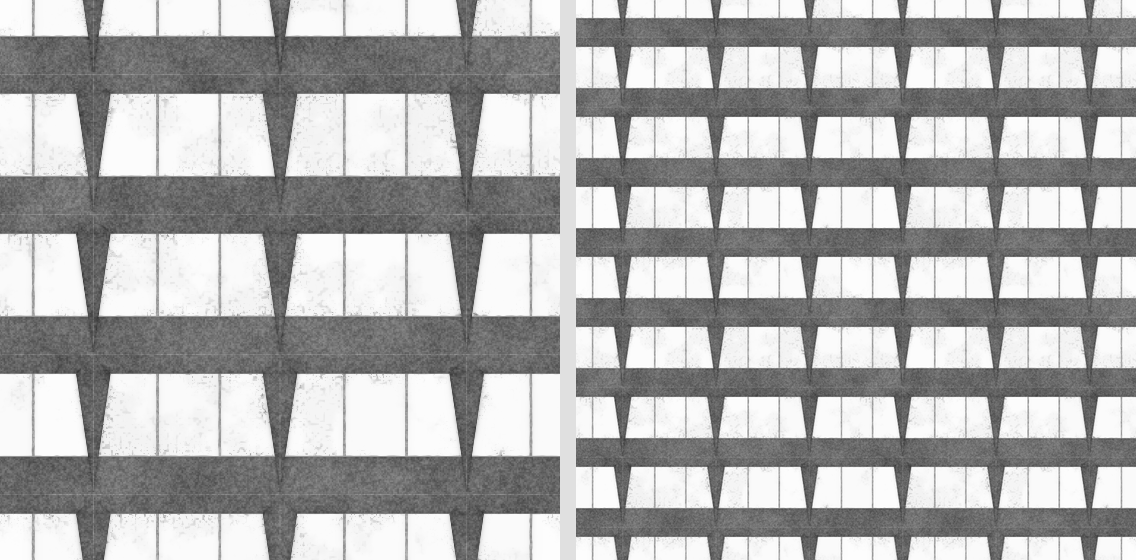
Left: one tile. Right: repeated 2 by 2.
This pattern is drawn by a Shadertoy shader. Its source:

```glsl
// Concrete facade: bright three-pane windows between horizontal bands and tapering fins.
// Each bay is a set of signed distances in a repeated cell; wrapped value noise adds
// grain, blotches and grime, so the whole canvas tiles without a seam.

// Layout, in units of one bay width (a bay is 1 wide and ROW_H high)
const float BAYS = 3.0;
const float ROWS = 4.0;
const float ROW_H = BAYS / ROWS;
const float CREASE_Y = 0.3496;     // height of the light crease in each row
const float WINDOW_TOP = 0.101;    // drops below the crease
const float WINDOW_BOTTOM = 0.547;
const float FIN_APEX = 0.010;
const float FIN_TIP = 0.734;
const float FIN_HALF = 0.0925;     // fin half width at the window top
const float MULLION_X = 0.1777;
const float MULLION_HALF = 0.0072;

// Tones
const float PANE = 0.985;
const float MULLION = 0.63;
const float FRAME = 0.60;
const float SPANDREL = 0.420;
const float LINTEL = 0.405;
const float FIN = 0.395;
const float CREASE_LIGHT = 0.085;
const float GRAIN = 0.19;
const float BLOTCH = 0.16;

float hash(vec2 cell) {
    uvec2 q = uvec2(cell) * uvec2(1597334673u, 3812015801u);
    uint h = (q.x ^ q.y) * 1597334673u;
    h = (h ^ (h >> 15)) * 2246822519u;
    return float((h ^ (h >> 13)) >> 8) / 16777216.0;
}

// Value noise with n lattice cells across the canvas, wrapping at its edges
float noise(vec2 uv, float n) {
    vec2 i = floor(uv * n), f = fract(uv * n);
    f = f * f * (3.0 - 2.0 * f);
    vec2 a = mod(i, n), b = mod(i + 1.0, n);
    return mix(mix(hash(a), hash(vec2(b.x, a.y)), f.x),
               mix(hash(vec2(a.x, b.y)), hash(b), f.x), f.y);
}

float fbm(vec2 uv, float n) {
    float sum = 0.0, amp = 0.5;
    for (int k = 0; k < 5; k++) {
        sum += amp * noise(uv, n);
        n *= 2.0;
        amp *= 0.55;
    }
    return sum / 1.055;
}

// Soft line of given half width around distance zero
float line(float d, float halfWidth, float aa) {
    return 1.0 - smoothstep(halfWidth - aa * 0.5, halfWidth + aa * 0.5, abs(d));
}

void mainImage(out vec4 fragColor, in vec2 fragCoord) {
    vec2 uv = fragCoord / iResolution.xy;
    vec2 p = uv * BAYS;
    float aa = BAYS / min(iResolution.x, iResolution.y);

    // Cell coordinates: offset from the fin axis, drop below the crease
    float x = abs(fract(p.x) - 0.5);
    float drop = mod(CREASE_Y - p.y, ROW_H);
    float row = mod(floor((CREASE_Y - p.y) / ROW_H), ROWS);
    float creaseDist = min(drop, ROW_H - drop);

    float blotch = fbm(uv, 14.0) - 0.5;
    float fine = noise(uv, 384.0);
    float coarse = noise(uv, 190.0);
    float grain = 0.65 * (fine - 0.5) + 0.45 * (coarse - 0.5);

    // Fin: mitred at the top, tapering down to a point
    float mitre = (drop - FIN_APEX) / (WINDOW_TOP - FIN_APEX);
    float taper = (FIN_TIP - drop) / (FIN_TIP - WINDOW_TOP);
    float finDist = x - FIN_HALF * min(mitre, taper);
    finDist *= mitre < taper ? 0.7 : 0.99;
    float finMask = 1.0 - smoothstep(-aa * 0.5, aa * 0.5, finDist);

    // Concrete: bands, fin, edge shadows and light arrises
    float band = mix(LINTEL, SPANDREL, step(WINDOW_TOP + 0.1, drop));
    float inFinHeight = step(FIN_APEX, drop) * step(drop, FIN_TIP);
    float concrete = mix(band, FIN, finMask);
    concrete -= 0.10 * exp(-abs(finDist) * 110.0) * inFinHeight
              * smoothstep(FIN_APEX, WINDOW_TOP, drop);
    concrete -= 0.05 * exp(-abs(drop - WINDOW_TOP) * 70.0);
    concrete -= 0.05 * exp(-abs(drop - WINDOW_BOTTOM) * 90.0);
    concrete += BLOTCH * blotch + GRAIN * grain;
    float worn = 0.6 + 0.8 * noise(uv, 48.0);
    concrete += CREASE_LIGHT * worn * line(creaseDist, 0.0025, aa);
    concrete += CREASE_LIGHT * worn * line(x, 0.0025, aa) * finMask;

    // Panes: small tone shifts, smudges, and specks gathered at the edges
    float sideDist = finDist;
    float topDist = drop - WINDOW_TOP;
    float sillDist = WINDOW_BOTTOM - drop;
    float inside = min(sideDist, min(topDist, sillDist));
    float paneX = (p.x - MULLION_X) * 3.0;
    float paneId = mod(floor(paneX), BAYS * 3.0);
    float glass = PANE + 0.012 * (hash(vec2(paneId + 17.0, row + 5.0)) - 0.5);
    float nearEdge = exp(-max(inside, 0.0) * 28.0);
    float dirt = smoothstep(0.0, 0.22, blotch + 0.10 * nearEdge);
    glass -= dirt * (0.025 + 0.22 * smoothstep(0.62, 0.95, coarse) * (0.25 + nearEdge));
    glass -= 0.30 * nearEdge * smoothstep(0.72, 0.95, fine) * smoothstep(-0.1, 0.15, blotch);
    glass -= 0.16 * exp(-max(sideDist, 0.0) * 110.0) * worn;

    // Mullions and the thin frame along sill and head
    float mullionDist = abs(fract(paneX + 0.5) - 0.5) / 3.0;
    float ragged = 0.0025 * (noise(uv, 128.0) - 0.5);
    glass -= 0.08 * exp(-mullionDist * 90.0) * worn;
    glass = mix(glass, MULLION + 0.2 * grain, line(mullionDist, MULLION_HALF + ragged, aa));
    glass = mix(glass, FRAME, line(sillDist, 0.006 + ragged, aa));
    glass = mix(glass, FRAME, 0.6 * line(topDist, 0.003 + ragged, aa));

    float paneMask = smoothstep(-aa * 0.5, aa * 0.5, inside);
    fragColor = vec4(vec3(clamp(mix(concrete, glass, paneMask), 0.0, 1.0)), 1.0);
}
```
